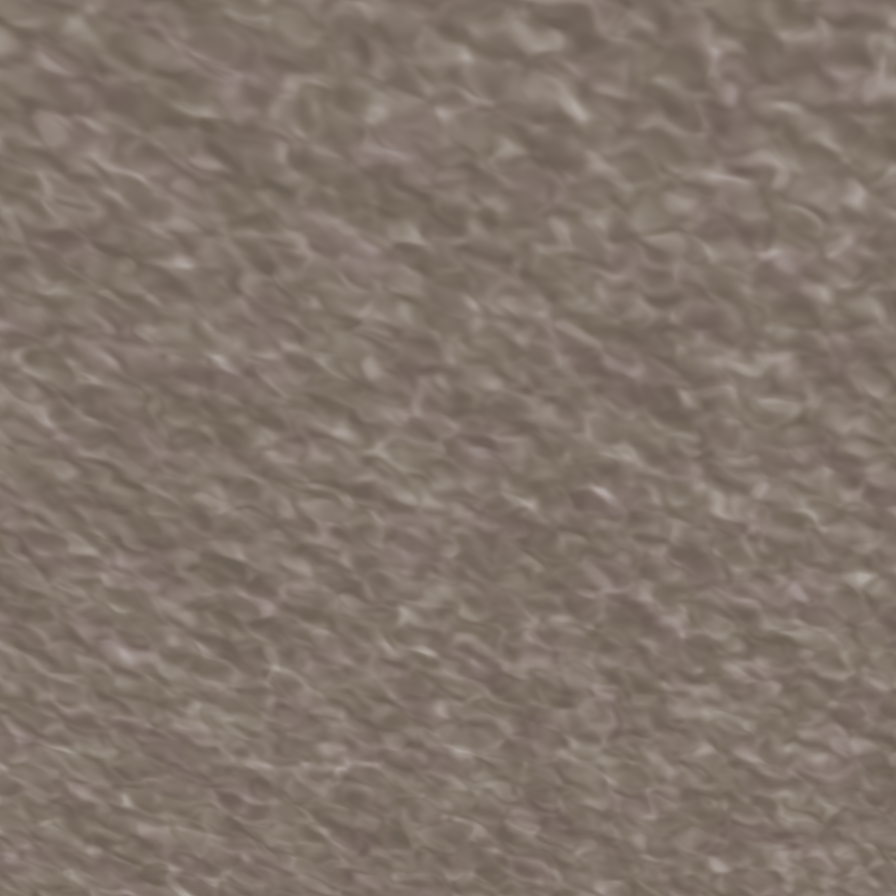
Give the GLSL for this texture, as a Shadertoy shader.

```glsl
// Soft grey-brown pebbled surface seen at a slant: coarse bumps at the top, fine at the bottom.
// Gradient noise makes a height field; its slope lighting, pale blobs, short broken
// ridges and broad patches add up to one tone, which a skewed curve turns into colour.

const vec3 MID_COLOR = vec3(0.511, 0.461, 0.422);   // colour at tone zero
const vec3 TONE_SPREAD = vec3(0.045, 0.046, 0.048); // colour change per unit of tone
const vec3 TONE_SKEW = vec3(0.003, 0.004, 0.005);   // extra lift of the highlights
const vec3 TINT = vec3(0.004, -0.003, 0.010);       // violet to olive drift
const vec2 BOTTOM_FREQ = vec2(26.0, 44.0);          // bumps per canvas, lower edge
const vec2 TOP_FREQ = vec2(17.0, 25.0);             // bumps per canvas, upper edge
const float TILT = 0.22;                            // downward slant to the right
const vec2 LIGHT_STEP = vec2(0.10, 0.32);           // offset used for slope lighting
const float RELIEF_GAIN = 2.2;
const float BLOB_GAIN = 1.4;
const float BLOB_MEAN = 0.27;
const float RIDGE_GAIN = 1.2;
const float RIDGE_WIDTH = 0.21;
const float RIDGE_MEAN = 0.20;
const float PATCH_GAIN = 1.4;
const float GRAIN_GAIN = 1.2;
const float WARP = 0.3;

float hash(vec2 p) {
    return fract(sin(dot(p, vec2(127.1, 311.7))) * 43758.5453);
}

// Slope of one lattice corner, measured at offset d
float corner(vec2 cell, vec2 d) {
    float angle = 6.28318 * hash(cell);
    return dot(vec2(cos(angle), sin(angle)), d);
}

float gradientNoise(vec2 p) {
    vec2 i = floor(p);
    vec2 f = p - i;
    vec2 w = f * f * f * (f * (f * 6.0 - 15.0) + 10.0);
    vec2 e = vec2(1.0, 0.0);
    float low = mix(corner(i, f), corner(i + e.xy, f - e.xy), w.x);
    float high = mix(corner(i + e.yx, f - e.yx), corner(i + e.xx, f - e.xx), w.x);
    return mix(low, high, w.y);
}

// Rotates the lattice so that layers do not line up
vec2 turn(vec2 p) {
    return mat2(0.8, 0.6, -0.6, 0.8) * p;
}

float bumpHeight(vec2 p) {
    return gradientNoise(p) + 0.55 * gradientNoise(turn(p) * 1.8 + 37.0);
}

// Surface coordinates: frequency falls steadily from bottom to top
vec2 slantedPlane(vec2 uv) {
    vec2 change = TOP_FREQ - BOTTOM_FREQ;
    float across = (uv.x - 0.5) * (BOTTOM_FREQ.x + change.x * uv.y);
    float depth = uv.y * (BOTTOM_FREQ.y + 0.5 * change.y * uv.y);
    depth += TILT * uv.x * (BOTTOM_FREQ.y + change.y * uv.y);
    return vec2(across, depth) + 60.0;
}

void mainImage(out vec4 fragColor, in vec2 fragCoord) {
    vec2 uv = fragCoord / iResolution.xy;
    vec2 p = slantedPlane(uv);

    // Irregular outlines
    p += WARP * vec2(gradientNoise(p * 1.3 + 11.0), gradientNoise(p * 1.3 + 83.0));

    // Slopes facing the light
    float relief = bumpHeight(p) - bumpHeight(p + LIGHT_STEP);

    // Pale rounded blobs
    float blobs = smoothstep(0.05, 0.45, gradientNoise(turn(p) * 1.35 + 97.0)) - BLOB_MEAN;

    // Curved ridges, broken into short pieces
    float fold = gradientNoise(turn(p) * 0.85 + 19.0) / RIDGE_WIDTH;
    float pieces = smoothstep(-0.1, 0.3, gradientNoise(p * 1.1 + 23.0));
    float ridge = exp(-fold * fold) * pieces - RIDGE_MEAN;

    // Broad patches and fine mottling
    float patches = gradientNoise(turn(p) * 0.4 + 5.0);
    float grain = gradientNoise(p * 2.7 + 51.0);

    float tone = RELIEF_GAIN * relief + BLOB_GAIN * blobs + RIDGE_GAIN * ridge
               + PATCH_GAIN * patches + GRAIN_GAIN * grain;
    tone = clamp(tone, -2.2, 3.2);

    // Colour curve with a slight hue drift
    vec3 color = MID_COLOR + TONE_SPREAD * tone + TONE_SKEW * tone * tone;
    color += TINT * 2.0 * gradientNoise(p * 0.6 + 131.0);
    fragColor = vec4(color, 1.0);
}
```
